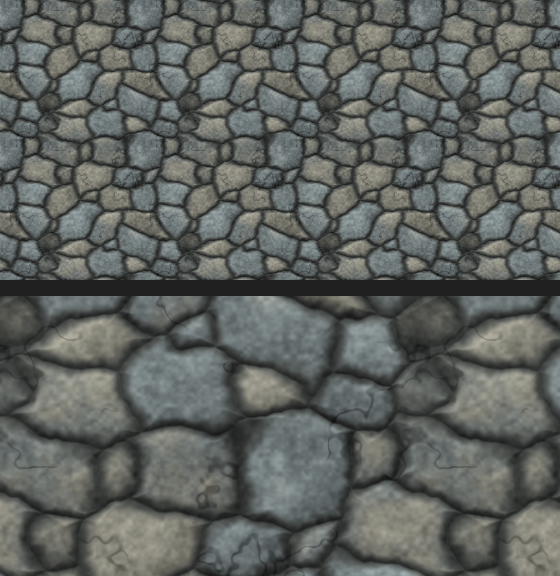
Top, the full canvas; bottom, a detail of the centre.
Give the GLSL for this texture, as a WebGL 2 fragment shader.

```glsl
#version 300 es
precision highp float;
// A rough wall of rounded grey fieldstones, tiled four across and two down.
// Stones are cells of a wrapped, size-weighted Voronoi diagram; its border
// distance gives dark joints and domed faces, with wrapped noise for the wear.
uniform vec2 u_resolution;
out vec4 fragColor;

const vec2 TILES = vec2(4.0, 2.0);
const vec2 STONE_GRID = vec2(5.0, 6.0);
const vec3 COOL_STONE = vec3(0.94, 1.02, 1.03);
const vec3 WARM_STONE = vec3(1.03, 1.02, 0.93);
const vec2 LIGHT_DIR = vec2(-0.35, 0.94);

float hash(vec2 c) {
    vec3 h = fract(c.xyx * 0.1031);
    h += dot(h, h.yzx + 33.33);
    return fract((h.x + h.y) * h.z);
}

// Value noise that wraps after one tile
float noise(vec2 p, float period, float seed) {
    vec2 q = p * period;
    vec2 c = floor(q), f = fract(q);
    f = f * f * (3.0 - 2.0 * f);
    vec2 a = mod(c, period) + seed, b = mod(c + 1.0, period) + seed;
    return mix(mix(hash(a), hash(vec2(b.x, a.y)), f.x),
               mix(hash(vec2(a.x, b.y)), hash(b), f.x), f.y);
}

float fbm(vec2 p, float period, float seed) {
    float sum = 0.0, amp = 0.5;
    for (int i = 0; i < 4; i++) {
        sum += amp * noise(p, period, seed);
        period *= 2.0;
        amp *= 0.55;
    }
    return sum / 1.01;
}

// Distance in a slanted, slightly boxy metric
float boxyLength(vec2 d, float slant, float stretch) {
    d = abs(vec2(d.x * stretch, d.y + slant * d.x));
    return pow(dot(d * d, d) + 1e-6, 1.0 / 3.0);
}

// x: distance to the joint, y: random value of the stone
vec2 stoneAt(vec2 p, vec2 grid) {
    vec2 warp = vec2(fbm(p, 8.0, 3.0), fbm(p, 8.0, 57.0)) - 0.5;
    vec2 q = (p + 0.055 * warp) * grid;
    float nearest = 9.0, second = 9.0, id = 0.0;
    for (int j = -2; j <= 2; j++) {
        float row = floor(q.y) + float(j);
        float shift = hash(vec2(mod(row, grid.y), 41.0));
        for (int i = -2; i <= 2; i++) {
            float col = floor(q.x - shift) + float(i);
            vec2 c = mod(vec2(col, row), grid);
            vec2 jitter = vec2(hash(c + 11.0), hash(c + 23.0)) - 0.5;
            vec2 site = vec2(col + shift, row) + 0.5 + 0.5 * jitter;
            float size = hash(c + 37.0);
            float weight = size < 0.27 ? -0.28 : 0.22 * size;
            float slant = 0.9 * (hash(c + 71.0) - 0.5);
            float stretch = mix(0.75, 1.1, hash(c + 83.0));
            float d = boxyLength(q - site, slant, stretch) - weight;
            if (d < nearest) {
                second = nearest;
                nearest = d;
                id = hash(c + 97.0);
            } else {
                second = min(second, d);
            }
        }
    }
    return vec2(0.5 * (second - nearest), id);
}

float surfaceHeight(vec2 p, float edge) {
    return 1.0 - exp(-7.0 * edge) + 0.4 * fbm(p, 14.0, 19.0);
}

// Thin dark lines along a noise contour, present only in patches
float cracks(vec2 p) {
    float line = abs(fbm(p, 6.0, 131.0) - 0.5);
    float patches = smoothstep(0.45, 0.65, noise(p, 7.0, 151.0));
    return patches * (1.0 - smoothstep(0.004, 0.022, line));
}

void main() {
    vec2 p = gl_FragCoord.xy / u_resolution * TILES;
    vec2 stone = stoneAt(p, STONE_GRID);

    // Relief lit from above
    vec2 e = vec2(0.006, 0.0);
    float h = surfaceHeight(p, stone.x);
    float hx = surfaceHeight(p + e.xy, stoneAt(p + e.xy, STONE_GRID).x);
    float hy = surfaceHeight(p + e.yx, stoneAt(p + e.yx, STONE_GRID).x);
    vec2 slope = vec2(hx - h, hy - h) / e.x;
    float light = clamp(-0.005 * dot(slope, LIGHT_DIR), -0.12, 0.14);

    // Weathered face, fine grain and cracks
    float mottle = fbm(p, 9.0, 61.0) - 0.5;
    float grain = 0.6 * noise(p, 64.0, 5.0) + 0.4 * noise(p, 110.0, 9.0) - 0.5;
    float tone = 0.475 + 0.09 * (stone.y - 0.5) + 0.26 * mottle + 0.17 * grain;
    tone -= 0.11 * cracks(p);

    // Soft dark joints
    float face = smoothstep(-0.01, 0.15, stone.x);
    tone = tone * mix(0.4, 1.0, face) + light * mix(0.4, 1.0, face);

    float warmth = smoothstep(0.25, 0.8, fract(stone.y * 7.3) + 0.9 * mottle);
    vec3 tint = mix(COOL_STONE, WARM_STONE, mix(0.4, warmth, face));
    fragColor = vec4(clamp(tone * tint, 0.0, 1.0), 1.0);
}
```
